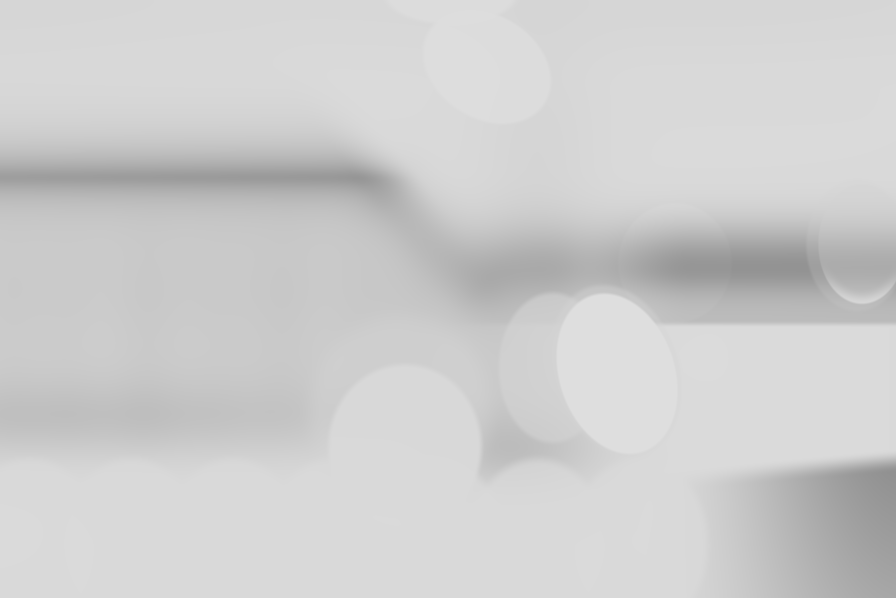
Give the GLSL for this background, as a Shadertoy shader.

```glsl
// A defocused grey interior: two soft dark ledges, a pale shelf and bokeh discs.
// Shadows are subtracted from a pale wall using gaussian and exponential falloffs,
// then translucent elliptical discs are layered over them.

// Soft-edged ellipse; blur is relative to its radius.
float disc(vec2 p, vec2 centre, vec2 radius, float blur) {
    return 1.0 - smoothstep(1.0 - blur, 1.0 + blur, length((p - centre) / radius));
}

// Gaussian spot of shadow or light.
float glow(vec2 p, vec2 centre, vec2 spread) {
    vec2 q = (p - centre) / spread;
    return exp(-dot(q, q));
}

float segmentDistance(vec2 p, vec2 a, vec2 b) {
    vec2 along = b - a;
    return length(p - a - along * clamp(dot(p - a, along) / dot(along, along), 0.0, 1.0));
}

// Left ledge: a narrow crease, fading upward and onto the wall below.
float leftLedge(vec2 p) {
    float d = p.y - 0.703;
    float rounded = sqrt(d * d + 0.00008) - 0.009;
    float crease = d > 0.0 ? 0.26 * exp(-rounded / 0.042)
                           : 0.18 * exp(-rounded / 0.028) + 0.08 * exp(d / 0.15);
    float end = p.x + 0.8 * d;
    return crease * (1.0 - smoothstep(0.59, 0.71, end)) * (0.9 + 0.12 * p.x);
}

// Right ledge: a broad band that stops at the shelf.
float rightLedge(vec2 p) {
    float d = p.y - 0.552;
    float band = d > 0.0 ? 0.28 * exp(-d * d / 0.005)
                         : 0.12 + 0.16 * exp(-d * d / 0.0018);
    float start = 0.35 * smoothstep(0.72, 0.95, p.x) + 0.65 * smoothstep(0.96, 1.16, p.x);
    return band * start * smoothstep(0.452, 0.464, p.y);
}

void mainImage(out vec4 fragColor, in vec2 fragCoord) {
    vec2 p = fragCoord / iResolution.xy * vec2(1.5, 1.0);

    // Pale wall with faint layered streaks
    float tone = 0.853 + 0.004 * sin(5.0 * p.x + 2.0) * sin(4.0 * p.y);
    tone -= 0.012 * smoothstep(0.85, 1.0, p.y);
    tone -= 0.02 * glow(p, vec2(0.9, 0.72), vec2(0.10, 0.22));

    // Dim lower wall
    float wall = smoothstep(0.19, 0.32, p.y) * (1.0 - smoothstep(0.48, 0.72, p.y));
    wall *= 1.0 - smoothstep(0.85, 1.12, p.x);
    float streaks = sin(31.0 * p.x) + 0.6 * sin(53.0 * p.x + 1.3);
    tone -= wall * (0.045 + 0.003 * streaks);
    tone -= 0.06 * glow(p, vec2(0.12, 0.30), vec2(0.45, 0.065));
    tone -= 0.09 * glow(p, vec2(0.86, 0.24), vec2(0.14, 0.06));

    // Ledges and the diagonal shadow joining them
    tone -= leftLedge(p) + rightLedge(p);
    float diagonal = segmentDistance(p, vec2(0.66, 0.67), vec2(0.80, 0.53));
    tone -= 0.065 * exp(-diagonal * diagonal / 0.003);
    tone -= 0.06 * glow(p, vec2(0.88, 0.55), vec2(0.14, 0.07));

    // Shaded underside of the shelf in the lower right corner
    float shelfEdge = 0.207 + 0.085 * (p.x - 1.17);
    float under = 1.0 - smoothstep(shelfEdge - 0.025, shelfEdge + 0.014, p.y);
    tone -= under * smoothstep(1.08, 1.52, p.x) * (0.20 + 0.42 * p.y);

    // Row of overlapping discs along the bottom
    for (int i = 0; i < 7; i++) {
        float x = 0.05 + 0.17 * float(i);
        tone = mix(tone, 0.853, 0.72 * disc(p, vec2(x, 0.09), vec2(0.115, 0.142), 0.08));
    }

    // Faint ghost discs over the ledges
    tone += 0.012 * disc(p, vec2(1.13, 0.56), vec2(0.095, 0.10), 0.03);
    tone = mix(tone, 0.82, 0.2 * disc(p, vec2(1.435, 0.59), vec2(0.085, 0.11), 0.04));
    vec2 lens = vec2(1.443, 0.592);
    float lensDisc = disc(p, lens, vec2(0.073, 0.10), 0.025);
    tone = mix(tone, 0.82, 0.25 * lensDisc);
    tone += 0.09 * lensDisc * smoothstep(0.75, 1.0, length((p - lens) / vec2(0.073, 0.10)))
          * (1.0 - smoothstep(0.49, 0.57, p.y));

    // Main bokeh discs, faintest first
    tone = mix(tone, 0.84, 0.35 * disc(p, vec2(0.67, 0.31), vec2(0.15, 0.16), 0.15));
    tone = mix(tone, 0.853, 0.9 * disc(p, vec2(0.678, 0.253), vec2(0.128, 0.137), 0.05));
    tone = mix(tone, 0.83, 0.6 * disc(p, vec2(0.925, 0.385), vec2(0.09, 0.125), 0.05));
    tone = mix(tone, 0.868, 0.8 * disc(p, vec2(0.755, 1.01), vec2(0.11, 0.05), 0.08));
    vec2 tilted = p - vec2(0.815, 0.888);
    tilted.y += 0.22 * tilted.x;
    tone = mix(tone, 0.867, 0.9 * disc(tilted, vec2(0.0), vec2(0.107, 0.092), 0.04));
    vec2 leaning = p - vec2(1.033, 0.375);
    leaning.x += 0.16 * leaning.y;
    tone = mix(tone, 0.83, 0.4 * disc(leaning, vec2(0.0, 0.005), vec2(0.107, 0.143), 0.04));
    tone = mix(tone, 0.872, disc(leaning, vec2(0.0), vec2(0.099, 0.134), 0.025));

    fragColor = vec4(vec3(tone), 1.0);
}
```
